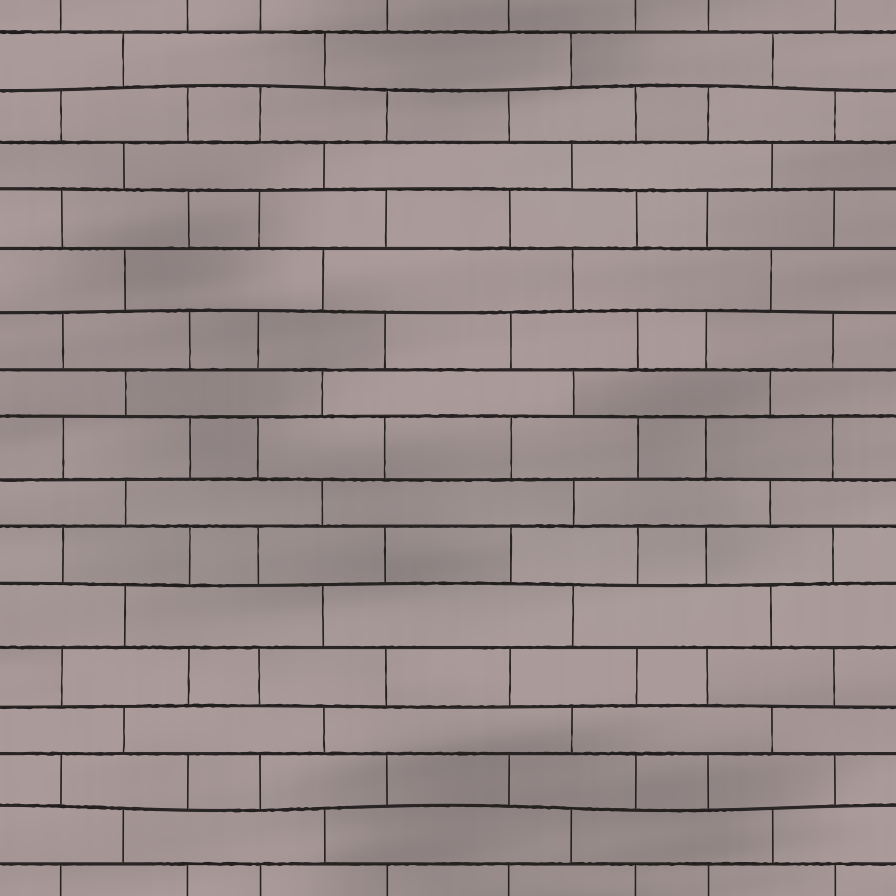
Write a Shadertoy shader that draws this texture.

```glsl
// Courses of long, inked stone blocks with softly brushed mauve-grey faces.
// The courses mirror about mid-height and the upright joints mirror in each half
// width; periodic noise brushes the stone and frays the ink, so the tile wraps.

const vec3 STONE_LIGHT = vec3(0.665, 0.607, 0.603);
const vec3 STONE_DARK  = vec3(0.540, 0.500, 0.497);
const vec3 INK         = vec3(0.125, 0.110, 0.108);

const int   BEDS = 8;                 // bed lines in each mirrored half
const float BED_HEIGHT[BEDS] = float[](0.0352, 0.0872, 0.1523, 0.2227, 0.2884, 0.3411, 0.4017, 0.4642);
const float BED_WAVE[BEDS]   = float[](-0.0004, 0.0, 0.0013, 0.0, -0.0009, 0.0, 0.0029, 0.0);
const vec2  SHORT_JOINTS = vec2(0.0408, 0.1823);  // offsets from the half's centre
const vec2  LONG_JOINTS  = vec2(0.1126);
const float JOINT_BEND   = 0.0030;    // inward lean of joints at mid-height
const float BED_RADIUS   = 0.0018;    // half the line widths
const float JOINT_RADIUS = 0.0009;
const float FRAY         = 0.0011;    // roughness of bed line edges
const float JOINT_WOBBLE = 0.0009;
const float BLOCK_SHIFT  = 0.45;      // brushwork offset between blocks
const float BLOCK_TONE   = 0.12;      // tone difference between blocks
const float TAU = 6.2831853;

float hash(vec2 p) {
    vec3 h = fract(vec3(p.xyx) * 0.1031);
    h += dot(h, h.yzx + 33.33);
    return fract((h.x + h.y) * h.z);
}

// Value noise that repeats after a whole number of cells
float tileNoise(vec2 p, vec2 period, float seed) {
    vec2 cell = floor(p), f = fract(p);
    f = f * f * (3.0 - 2.0 * f);
    vec2 a = mod(cell, period) + seed, b = mod(cell + 1.0, period) + seed;
    return mix(mix(hash(a), hash(vec2(b.x, a.y)), f.x),
               mix(hash(vec2(a.x, b.y)), hash(b), f.x), f.y);
}

// Sloping strokes: broad clouds, then longer and finer streaks
float brushwork(vec2 uv, vec2 shift) {
    float broad  = tileNoise(vec2(4.0 * uv.x, 6.0 * uv.y - uv.x) + shift, vec2(4.0, 6.0), 11.0);
    float streak = tileNoise(vec2(5.0 * uv.x, 17.0 * uv.y - 3.0 * uv.x) + shift, vec2(5.0, 17.0), 37.0);
    float fine   = tileNoise(vec2(4.0 * uv.x, 40.0 * uv.y - 4.0 * uv.x) + shift, vec2(4.0, 40.0), 71.0);
    return 0.58 * broad + 0.30 * streak + 0.12 * fine;
}

float inkLine(float edge, float pixel) {
    return 1.0 - smoothstep(-0.6 * pixel, 0.6 * pixel, edge);
}

void mainImage(out vec4 fragColor, in vec2 fragCoord) {
    vec2 uv = fragCoord / iResolution.xy;
    float pixel = 1.0 / iResolution.y;

    // Course number and signed distance to the nearest bed line
    float side = uv.y < 0.5 ? -1.0 : 1.0;
    float fromMiddle = abs(uv.y - 0.5);
    float wave = cos(2.0 * TAU * uv.x);
    float course = 0.0, bed = 1.0, bedId = 0.0;
    for (int i = 0; i < BEDS; i++) {
        float gap = fromMiddle - BED_HEIGHT[i] + BED_WAVE[i] * wave;
        course += step(0.0, gap);
        if (abs(gap) < abs(bed)) {
            bed = gap;
            bedId = float(i + 1) * side;
        }
    }
    float row = mod(course * side + 16.0, 16.0);

    // Upright joints, alternating between short and long blocks
    float across = fract(2.0 * uv.x) - 0.5;
    float fromAxis = 0.5 * abs(across);
    vec2 joints = mod(course, 2.0) < 0.5 ? SHORT_JOINTS : LONG_JOINTS;
    joints -= JOINT_BEND * (0.5 + 0.5 * cos(TAU * fromMiddle));
    vec2 passed = step(joints, vec2(fromAxis));
    float column = mod(4.0 * floor(2.0 * uv.x) + sign(across) * (passed.x + passed.y) + 8.0, 8.0);
    vec2 block = vec2(column, row);

    // Stone face
    vec2 shift = BLOCK_SHIFT * (vec2(hash(block + 3.0), hash(block + 19.0)) - 0.5);
    float tone = brushwork(uv, shift) + BLOCK_TONE * (hash(block + 47.0) - 0.5);
    vec3 color = mix(STONE_DARK, STONE_LIGHT, smoothstep(0.08, 0.72, tone));
    float ribs = tileNoise(vec2(110.0, 9.0) * uv, vec2(110.0, 9.0), 5.0) - 0.5;
    float blush = tileNoise(vec2(3.0, 5.0) * uv, vec2(3.0, 5.0), 83.0) - 0.5;
    color += 0.006 * ribs + blush * vec3(0.006, -0.010, -0.004);

    // Bed lines, frayed in stretches and separately on either edge
    float edgeSeed = 100.0 + 7.0 * bedId + step(0.0, bed) * 3.0;
    float rough = tileNoise(vec2(240.0 * uv.x, 0.5), vec2(240.0, 1.0), edgeSeed) - 0.5;
    float stretch = tileNoise(vec2(14.0 * uv.x, 0.5), vec2(14.0, 1.0), edgeSeed + 90.0);
    float fray = FRAY * rough * smoothstep(0.25, 0.6, stretch);
    float bedInk = inkLine(abs(bed) - BED_RADIUS - fray, pixel);

    // Joints, with short kinks down their length
    float kink = tileNoise(vec2(0.5, 130.0 * uv.y), vec2(1.0, 130.0), 20.0 + column) - 0.5;
    float kinked = smoothstep(0.45, 0.75, tileNoise(vec2(0.5, 48.0 * uv.y), vec2(1.0, 48.0), 60.0));
    vec2 toJoints = abs(fromAxis - joints + JOINT_WOBBLE * kink * kinked);
    float jointInk = inkLine(min(toJoints.x, toJoints.y) - JOINT_RADIUS, pixel);

    float wear = 0.90 + 0.10 * stretch;
    color = mix(color, INK, max(bedInk * wear, jointInk * 0.95));
    fragColor = vec4(color, 1.0);
}
```
